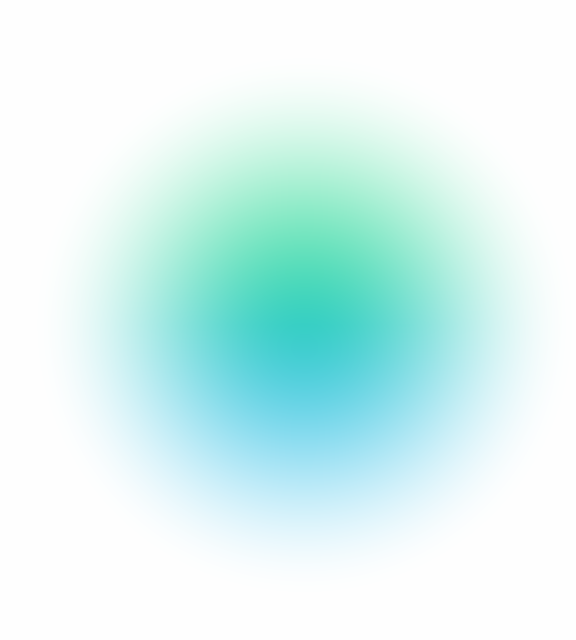
Write a Shadertoy shader that draws this background.

```glsl
// A soft round glow on a near-white ground: mint above, teal in the middle,
// sky blue below. A smooth radial falloff sets the opacity, while the height
// above or below the glow's centre sets the hue.

const vec2 GLOW_CENTER = vec2(0.529, 0.492); // fraction of the canvas
const float GLOW_RADIUS = 0.430;             // in canvas heights
const float HUE_SPREAD = 0.180;              // height of the colour transition

const vec3 GROUND = vec3(0.996, 0.997, 0.997);
const vec3 MINT = vec3(0.300, 0.890, 0.615);
const vec3 TEAL = vec3(0.220, 0.812, 0.770);
const vec3 SKY = vec3(0.290, 0.775, 0.945);

// Opacity: full at the centre, easing to zero at the radius
float glowOpacity(vec2 p) {
    return 1.0 - smoothstep(0.0, GLOW_RADIUS, length(p));
}

// Hue: teal at the centre line, shifting to mint above and sky below
vec3 glowColor(float height) {
    float shift = tanh(height / HUE_SPREAD);
    vec3 endColor = shift > 0.0 ? MINT : SKY;
    return mix(TEAL, endColor, abs(shift));
}

void mainImage(out vec4 fragColor, in vec2 fragCoord) {
    vec2 p = (fragCoord - GLOW_CENTER * iResolution.xy) / iResolution.y;
    vec3 color = mix(GROUND, glowColor(p.y), glowOpacity(p));
    fragColor = vec4(color, 1.0);
}
```
